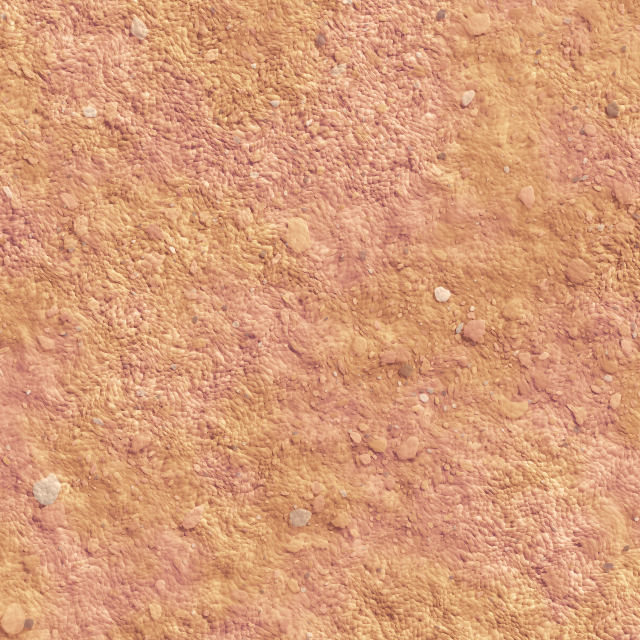
Write a three.js fragment shader that draws this texture.

```glsl
varying vec2 vUv;
// Palette, from deepest shade to brightest chip
const vec3 SHADE = vec3(0.54, 0.31, 0.26);
const vec3 CLAY = vec3(0.75, 0.48, 0.35);
const vec3 SAND = vec3(0.82, 0.575, 0.395);
const vec3 GOLD = vec3(0.88, 0.67, 0.47);
const vec3 STRAW = vec3(0.93, 0.77, 0.55);
const vec3 CREAM = vec3(0.99, 0.90, 0.73);
const vec3 PINK_SHIFT = vec3(0.015, -0.005, 0.075);
const vec3 CHALK = vec3(0.92, 0.84, 0.77);
const vec3 MAUVE = vec3(0.55, 0.40, 0.42);
// Surface settings
const vec2 LIGHT = vec2(0.6, 0.8);
const float BASE_TONE = 0.56;
const float FINE_GRAIN = 0.36;
const float COARSE_GRAIN = 0.25;
const float RELIEF = 0.9;
const float PATCHES = 0.35;
const float SHADOW_DEPTH = 0.27;
const float EDGE = 0.0012;
const float TAU = 6.28318;

vec2 hash2(vec2 p) {
  vec3 q = fract(p.xyx * vec3(0.1031, 0.1030, 0.0973));
  q += dot(q, q.yzx + 33.33);
  return fract((q.xx + q.yz) * q.zy);
}

float valueNoise(vec2 p) {
  vec2 i = floor(p), f = fract(p);
  f = f * f * (3.0 - 2.0 * f);
  float low = mix(hash2(i).x, hash2(i + vec2(1.0, 0.0)).x, f.x);
  float high = mix(hash2(i + vec2(0.0, 1.0)).x, hash2(i + 1.0).x, f.x);
  return mix(low, high, f.y);
}

float fbm(vec2 p) {
  float sum = 0.0, gain = 0.5;
  for (int i = 0; i < 4; i++) {
    sum += gain * valueNoise(p);
    p = mat2(1.6, 1.2, -1.2, 1.6) * p + 17.3;
    gain *= 0.5;
  }
  return sum / 0.9375;
}

// Smooth cellular noise: every cell is a small bump lit from one side
float grains(vec2 p, float cells) {
  vec2 g = p * cells;
  float sum = 0.0, total = 0.0001;
  for (int j = -1; j <= 1; j++)
  for (int i = -1; i <= 1; i++) {
    vec2 cell = floor(g) + vec2(float(i), float(j));
    vec2 h = hash2(cell + cells), away = g - cell - h;
    float weight = exp(-18.0 * dot(away, away));
    sum += weight * (1.2 * dot(away, LIGHT) + 0.5 * (fract(h.x * 57.0 + h.y) - 0.5));
    total += weight;
  }
  return sum / total;
}

// Rounded, squashed and wobbly polygon
float stoneDistance(vec2 q, float radius, vec2 form) {
  float c = cos(form.x * TAU), s = sin(form.x * TAU);
  q = mat2(c, s, -s, c) * q * vec2(1.0, 1.0 + 0.6 * form.y);
  q += 0.13 * radius * sin(q.yx * 2.6 / radius + form * 20.0);
  float sector = TAU / floor(5.0 + 3.0 * form.y);
  float a = mod(atan(q.y, q.x), sector) - 0.5 * sector;
  return length(q) * mix(cos(a), 1.0, 0.3) - radius;
}

// One size of loose stones, with their shadows
void scatterStones(inout vec3 tint, inout float tone, vec2 p, float cells, float presence, float grit) {
  vec2 g = p * cells;
  float soft = EDGE * cells, shadow = 0.0, body = 0.0, face = 0.0;
  vec3 stoneTint = vec3(0.0);
  for (int j = -1; j <= 1; j++)
  for (int i = -1; i <= 1; i++) {
    vec2 cell = floor(g) + vec2(float(i), float(j));
    vec2 pick = hash2(cell + cells * 3.7);
    float cluster = smoothstep(0.25, 0.7, fbm(cell / cells * 5.0 + 8.0));
    if (pick.x > presence * (0.3 + 1.4 * cluster)) continue;
    vec2 form = hash2(cell + cells + 41.0), look = hash2(cell + cells + 97.0);
    vec2 q = g - cell - 0.25 - 0.5 * hash2(cell + cells + 13.0);
    float radius = mix(0.17, 0.42, pick.y * pick.y);
    float d = stoneDistance(q, radius, form);
    float shadeDist = stoneDistance(q + LIGHT * radius * 0.45, radius, form);
    shadow = max(shadow, 1.0 - smoothstep(-0.3 * radius, 0.25 * radius + soft, shadeDist));
    float cover = (1.0 - smoothstep(-soft, soft, d)) * mix(0.55, 1.0, look.x);
    if (cover <= body) continue;
    body = cover;
    float bevel = smoothstep(-0.45 * radius, 0.0, d);
    face = 0.61 + 0.32 * (look.y - 0.5) + dot(q, LIGHT) / radius * (0.07 + 0.17 * bevel);
    float rare = fract(look.x * 37.0 + form.y);
    stoneTint = vec3(fract(look.y * 29.0), step(0.955, rare), step(rare, 0.03));
  }
  tone = mix(tone - SHADOW_DEPTH * shadow * (1.0 - body), face + 0.5 * grit, body);
  tint = mix(tint, stoneTint, body);
}

vec3 soilColour(float t) {
  vec3 c = mix(SHADE, CLAY, clamp(t / 0.28, 0.0, 1.0));
  c = mix(c, SAND, clamp((t - 0.28) / 0.17, 0.0, 1.0));
  c = mix(c, GOLD, clamp((t - 0.45) / 0.17, 0.0, 1.0));
  c = mix(c, STRAW, clamp((t - 0.62) / 0.18, 0.0, 1.0));
  return mix(c, CREAM, clamp((t - 0.80) / 0.30, 0.0, 1.0));
}

void main() {
  // Uneven ground: dusty hollows and gritty patches
  vec2 p = vUv + 0.004 * sin(vUv.yx * 61.0 + 3.0 * sin(vUv * 23.0)), r = p * 22.0;
  float rough = mix(0.5, 1.25, smoothstep(0.3, 0.65, fbm(vUv * 5.0 + 3.0)));
  float grit = rough * (FINE_GRAIN * grains(p, 150.0) + COARSE_GRAIN * grains(p, 78.0));
  float tone = BASE_TONE + grit + RELIEF * (fbm(r) - fbm(r + LIGHT * 0.3));
  tone += PATCHES * (fbm(vUv * 3.5 + 21.0) - 0.5);
  vec3 tint = vec3(smoothstep(0.38, 0.68, fbm(vUv * 8.0 + 50.0)), 0.0, 0.0);
  // Stones from gravel to cobbles: each size is larger and rarer
  float cells = 95.0, presence = 0.5;
  for (int i = 0; i < 4; i++) {
    scatterStones(tint, tone, p, floor(cells), presence, grit);
    cells *= 0.58;
    presence *= 0.64;
  }
  // Tone to colour, with a few chalky and mauve chips
  vec3 colour = mix(soilColour(tone) + PINK_SHIFT * tint.x, CHALK * (0.6 + 0.6 * tone), 0.75 * tint.y);
  gl_FragColor = vec4(mix(colour, MAUVE * (0.6 + 0.6 * tone), 0.6 * tint.z), 1.0);
}
```
